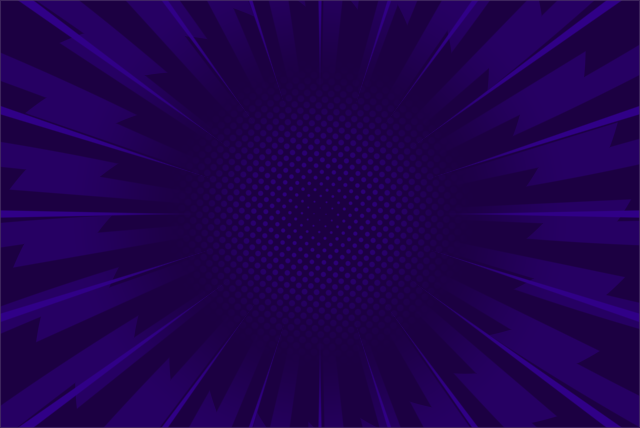
Write a WebGL 1 fragment shader that draws this background.

```glsl
precision highp float;
// Comic burst background: dark violet with 25 stepped bolts and 20 thin spikes
// pointing at the centre, and a tilted halftone disc in the middle.
// Bolts and spikes repeat by angle (in degrees); dots repeat on a rotated grid.

uniform vec2 u_resolution;

// Coverage of the side where the signed distance is positive.
float cover(float dist) {
  float px = 0.9 / u_resolution.y;
  return smoothstep(-px, px, dist);
}

// Wedge between two angles; arc is the length of one degree at this radius.
float wedge(float angle, float low, float high, float arc) {
  return cover((angle - low) * arc) * cover((high - angle) * arc);
}

// An outer and an inner wedge overlap side by side, cut by slanted ends.
float bolts(float degreesAngle, float r) {
  float angle = mod(degreesAngle - 4.7, 14.4) - 12.4;
  float arc = radians(r);
  float outer = wedge(angle, -9.5 + 4.6 * (r - 0.486), -4.1 + 3.4 * (r - 0.695), arc)
    * cover(r - 0.486 - 0.008 * (angle + 9.5));
  float inner = wedge(angle, -5.1, 0.0, arc)
    * cover(0.695 + 0.008 * (angle + 4.1) - r);
  return max(outer, inner);
}

float spikes(float degreesAngle, float r) {
  float across = abs(mod(degreesAngle + 9.0, 18.0) - 9.0) * radians(r);
  return cover(0.02 * (r - 0.322) - across);
}

// Dots grow away from the centre.
float halftone(vec2 p) {
  float c = cos(0.742), s = sin(0.742);
  vec2 grid = mat2(c, -s, s, c) * p / 0.0199;
  vec2 cell = floor(grid) + 0.5;
  float radius = 0.0082 * (1.0 - exp(-9.0 * 0.0199 * length(cell)));
  return cover(radius - 0.0199 * length(grid - cell));
}

void main() {
  vec2 p = (gl_FragCoord.xy - 0.5 * u_resolution) / u_resolution.y;
  float r = length(p);
  float angle = degrees(atan(p.y, p.x));

  vec3 color = vec3(0.11, 0.0, 0.26);

  // Bolts fade into the dark towards the centre.
  color = mix(color, vec3(0.15, 0.0, 0.39), bolts(angle, r) * smoothstep(0.27, 0.61, r));

  // Halftone disc, fading outwards.
  float dotFade = 0.9 * (1.0 - smoothstep(0.04, 0.37, r));
  color = mix(color, vec3(0.19, 0.0, 0.53), halftone(p) * dotFade);

  // Spikes, softer at the tips.
  float spikeFade = mix(0.65, 1.0, smoothstep(0.32, 0.55, r));
  color = mix(color, vec3(0.19, 0.0, 0.53), spikes(angle, r) * spikeFade);

  // Hairline frame.
  vec2 inset = 0.5 * u_resolution / u_resolution.y - abs(p);
  color = mix(color, vec3(0.29, 0.20, 0.40), cover(0.0018 - min(inset.x, inset.y)));

  gl_FragColor = vec4(color, 1.0);
}
```
